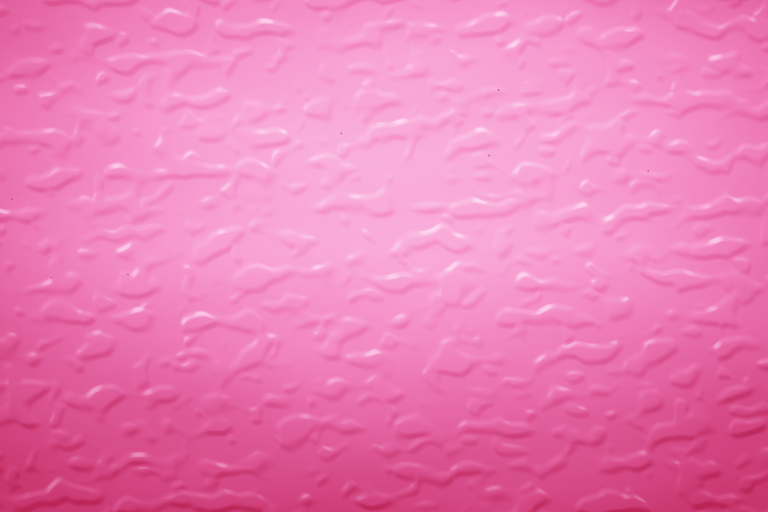
Reproduce this texture procedurally as a WebGL 2 fragment shader.

```glsl
#version 300 es
precision highp float;
// Glossy pink plastic with rows of raised, lumpy blobs under a soft spot of light.
uniform vec2 u_resolution;
out vec4 outColor;

vec2 hash2(vec2 p) {
    vec2 q = vec2(dot(p, vec2(127.1, 311.7)), dot(p, vec2(269.5, 183.3)));
    return fract(sin(q) * 43758.5453);
}

// Gradient noise, roughly -0.7 to 0.7
float cornerSlope(vec2 cell, vec2 corner, vec2 f) {
    float angle = 6.28318 * hash2(cell + corner).x;
    return dot(vec2(cos(angle), sin(angle)), f - corner);
}

float gradientNoise(vec2 p) {
    vec2 cell = floor(p);
    vec2 f = p - cell;
    vec2 w = f * f * f * (f * (f * 6.0 - 15.0) + 10.0);
    float low = mix(cornerSlope(cell, vec2(0, 0), f), cornerSlope(cell, vec2(1, 0), f), w.x);
    float high = mix(cornerSlope(cell, vec2(0, 1), f), cornerSlope(cell, vec2(1, 1), f), w.x);
    return mix(low, high, w.y);
}

// Wavy horizontal bands that gather the blobs into rows
float rowBands(vec2 p, float rows) {
    float wander = 2.2 * gradientNoise(p * vec2(2.5, 4.0) + 57.0);
    return sin(6.28318 * rows * p.y + wander);
}

// Plump rounded blobs, long and small, with flat valleys between them
float reliefHeight(vec2 p) {
    vec2 bend = vec2(gradientNoise(p * 17.0 + 31.0), gradientNoise(p * 19.0 + 67.0));
    vec2 q = p + bend * vec2(0.016, 0.012);
    q.y -= 0.1 * q.x;
    float rows = rowBands(p, 14.0);
    float blobs = gradientNoise(q * vec2(13.0, 23.0) + 5.0) + 0.16 * rows;
    blobs += 0.22 * gradientNoise(q * vec2(29.0, 34.0) + 19.0);
    float bumps = gradientNoise(q * vec2(23.0, 30.0) + 91.0) - 0.06 * rows;
    float raised = smoothstep(0.04, 0.4, blobs);
    float small = 0.7 * smoothstep(0.18, 0.5, bumps);
    return raised + small * (1.0 - raised) + 0.12 * blobs;
}

// Height change along a direction, over a short step
float reliefSlope(vec2 p, vec2 stride) {
    return reliefHeight(p + stride) - reliefHeight(p - stride);
}

// Broad light: a wide bright core above the middle, falling off fastest downwards
float spotLight(vec2 uv) {
    vec2 d = uv - vec2(0.52, 0.67);
    float fallY = d.y < 0.0 ? 3.5 : 2.7;
    return exp(-pow(2.4 * d.x * d.x + fallY * d.y * d.y, 1.22));
}

// Pink ramp from deep rose to pale pink
vec3 pinkRamp(float tone) {
    float t = clamp(tone, -0.15, 1.1);
    vec3 deep = vec3(0.79, 0.22, 0.44);
    return deep + vec3(0.37, 0.51, 0.65) * t - vec3(0.18, 0.0, 0.21) * t * t;
}

// Sparse dust specks, one candidate in each cell
float dustSpecks(vec2 p, float cells) {
    vec2 cell = floor(p * cells);
    vec2 center = 0.25 + 0.5 * hash2(cell + 3.0);
    float present = step(0.97, hash2(cell + 71.0).y);
    float d = length(fract(p * cells) - center) / cells;
    return present * (1.0 - smoothstep(0.0008, 0.003, d));
}

void main() {
    vec2 uv = gl_FragCoord.xy / u_resolution;
    vec2 p = gl_FragCoord.xy / u_resolution.y;
    float light = spotLight(uv);

    // Upper left edges catch the light, lower right edges fall into shade
    float slope = reliefSlope(p, vec2(-0.0022, 0.005));
    float lit = max(-slope, 0.0);
    float shaded = max(slope, 0.0);
    float sheen = gradientNoise(p * vec2(2.5, 7.0) + 11.0);
    float tone = -0.1 + 1.0 * light + 0.07 * sheen;
    tone += 0.1 * lit - 0.19 * shaded;
    vec3 color = pinkRamp(tone);

    // Short glints on the steep upper edges, strongest near the light
    float glintMask = smoothstep(0.0, 0.42, gradientNoise(p * vec2(24.0, 28.0) + 83.0));
    float gloss = smoothstep(0.25, 0.95, lit) * (0.12 + 0.88 * glintMask);
    color = mix(color, vec3(1.0, 0.91, 0.97), gloss * (0.2 + 0.55 * light));

    // Dust
    color = mix(color, vec3(0.75, 0.25, 0.48), 0.6 * dustSpecks(p, 14.0));
    outColor = vec4(clamp(color, 0.0, 1.0), 1.0);
}
```
